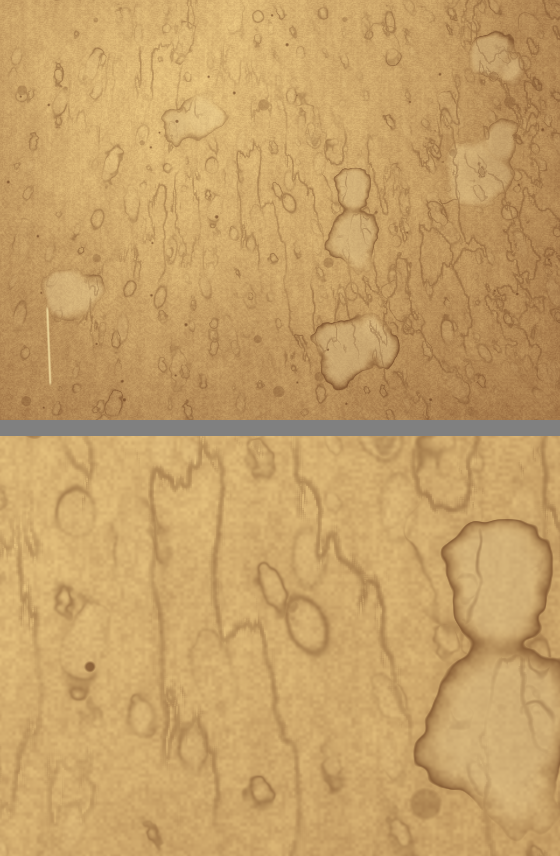
Top: the whole. Bottom: its middle third, enlarged.
A Shadertoy shader for this texture:

```glsl
// Old stained paper: a warm uneven glow, a few large pale stains with ragged
// dark rims, many faint small rings leaning in a fan, thin creases, specks
// and fine grain. Ink and paleness are gathered first, then coloured.

#define BIG_STAINS 6
#define RIM_INK 0.85
#define RING_INK 0.42
#define CREASE_INK 0.30
#define GRAIN 0.20
#define FAN 0.65
#define GLOW_CENTRE vec2(0.50, 0.82)
#define DARK_PAPER vec3(0.60, 0.42, 0.25)
#define LIGHT_PAPER vec3(0.91, 0.77, 0.50)
#define PALE_STAIN vec3(0.90, 0.80, 0.59)
#define BROWN_INK vec3(0.37, 0.20, 0.09)

float hash(vec2 p) {
    return fract(sin(dot(p, vec2(127.1, 311.7))) * 43758.5453);
}

float noise(vec2 p) {
    vec2 i = floor(p), f = fract(p);
    f = f * f * (3.0 - 2.0 * f);
    return mix(mix(hash(i), hash(i + vec2(1, 0)), f.x),
               mix(hash(i + vec2(0, 1)), hash(i + vec2(1, 1)), f.x), f.y);
}

float fbm(vec2 p) {
    float sum = 0.0, amp = 0.5;
    for (int i = 0; i < 4; i++) {
        sum += amp * noise(p);
        p = 2.03 * p + 17.3;
        amp *= 0.5;
    }
    return sum / 0.9375;
}

// Rotation that lays the y axis along the fan of streaks
mat2 lean(float angle) {
    float c = cos(angle), s = sin(angle);
    return mat2(c, -s, s, c);
}

// Approximate signed distance to an uneven oval
float oval(vec2 p, vec2 radii, float seed) {
    float wobble = 0.65 * (noise(1.3 * p / radii.x + seed) - 0.5);
    float ragged = 0.007 * (noise(p * 95.0 + seed) - 0.5);
    return (length(p / radii) - 1.0 - wobble) * radii.x + ragged;
}

float smoothMin(float a, float b, float k) {
    float h = max(k - abs(a - b), 0.0) / k;
    return min(a, b) - 0.25 * h * h * k;
}

// Large two-lobed stains, spread evenly by a low-discrepancy sequence
void bigStains(vec2 q, float aspect, float soft, inout float ink, inout float pale) {
    for (int i = 1; i <= BIG_STAINS; i++) {
        float id = float(i);
        vec2 centre = fract(vec2(0.10, 0.02) + id * vec2(0.7549, 0.5698));
        vec2 p = q - centre * vec2(aspect, 1.0);
        float r = mix(0.042, 0.080, hash(vec2(id, 3.0)));
        float turn = 6.2832 * hash(vec2(id, 5.0));
        vec2 lobe = vec2(cos(turn), sin(turn)) * r * mix(0.5, 1.7, hash(vec2(id, 8.0)));
        float d = smoothMin(oval(p, vec2(r, 1.15 * r), id * 7.1),
                            oval(p - lobe, vec2(0.75 * r, 0.85 * r), id * 4.7), 0.02);
        float inside = smoothstep(soft, -soft, d);
        float depth = max(-d, 0.0);
        float patchy = mix(0.25, 1.0, smoothstep(0.25, 0.65, noise(p * 13.0 + id)));
        float rim = 0.75 * exp(-depth / 0.0045) + 0.30 * exp(-depth / 0.015);
        float strength = mix(0.5, 1.0, hash(vec2(id, 11.0)));
        ink = max(ink, RIM_INK * strength * patchy * inside * rim);
        ink = max(ink, 0.10 * patchy * exp(-max(d, 0.0) / 0.008));
        pale = max(pale, smoothstep(0.002, -0.025, d) * mix(0.6, 0.95, strength));
    }
}

// Scattered faint rings, one per cell, denser towards the right
void smallRings(vec2 q, float cells, inout float ink, inout float pale) {
    for (int k = 0; k < 9; k++) {
        vec2 cell = floor(q * cells) + vec2(k % 3 - 1, k / 3 - 1);
        vec2 key = cell + cells * 3.7;
        vec2 centre = (cell + 0.2 + 0.6 * vec2(hash(key), hash(key + 31.0))) / cells;
        if (hash(key + 57.0) > 0.32 + 0.30 * centre.x) continue;
        float angle = FAN * (centre.x - 0.45) + 0.6 * (hash(key + 73.0) - 0.5);
        vec2 p = lean(angle) * (q - centre);
        float r = mix(0.08, 0.19, hash(key + 91.0)) / cells;
        float d = oval(p, r * vec2(1.0, mix(1.0, 2.7, hash(key + 113.0))), hash(key) * 40.0);
        float patchy = mix(0.2, 1.0, smoothstep(0.25, 0.7, noise(q * 26.0 + 9.0)));
        float strength = RING_INK * patchy * mix(0.35, 1.0, hash(key + 131.0));
        ink = max(ink, strength * (0.8 * exp(-d * d / 0.000005) + 0.2 * exp(-abs(d) / 0.006)));
        pale = max(pale, 0.20 * hash(key + 151.0) * smoothstep(0.002, -0.006, d));
    }
}

// Round spots, at most one per cell
float specks(vec2 q, float cells, float size, float chance, float soft) {
    vec2 cell = floor(q * cells), key = cell + cells * 5.3;
    vec2 centre = (cell + 0.25 + 0.5 * vec2(hash(key), hash(key + 19.0))) / cells;
    float r = size * mix(0.4, 1.0, hash(key + 37.0));
    return step(hash(key + 53.0), chance) * smoothstep(soft, -soft, length(q - centre) - r);
}

void mainImage(out vec4 fragColor, in vec2 fragCoord) {
    vec2 q = fragCoord / iResolution.y;
    float aspect = iResolution.x / iResolution.y;
    float soft = 0.0008 + 0.7 / iResolution.y;
    float ink = 0.0, pale = 0.0;

    bigStains(q, aspect, soft, ink, pale);
    smallRings(q, 6.0, ink, pale);
    smallRings(q, 11.0, ink, pale);
    smallRings(q, 19.0, ink, pale);

    // Creases: thin contours of noise stretched along the fan
    vec2 flow = lean(FAN * (q.x - 0.45)) * q + 0.02 * fbm(q * 22.0);
    float field = fbm(flow * vec2(17.0, 6.0));
    float away = abs(field - 0.5) / max(fwidth(field) * iResolution.y, 2.0);
    float where = smoothstep(0.45, 0.7, fbm(q * 5.0 + 4.0) + 0.18 * (q.x - 0.6));
    ink = max(ink, CREASE_INK * where * exp(-away * away / 0.000006));

    // Translucent spots and dark specks
    ink = max(ink, 0.24 * specks(q, 7.0, 0.014, 0.22, 0.002));
    ink = max(ink, 0.60 * specks(q, 15.0, 0.004, 0.13, soft));

    // Paper: glow, clouds, fibres and grain
    vec2 fromGlow = (q - GLOW_CENTRE) * vec2(1.25, 1.15);
    float tone = 0.06 + 0.82 * exp(-dot(fromGlow, fromGlow));
    tone += 0.22 * (fbm(q * 5.0) - 0.5) + 0.20 * (fbm(flow * vec2(48.0, 20.0)) - 0.5);
    tone += GRAIN * (noise(q * 360.0) - 0.5) + 0.6 * GRAIN * (noise(q * 150.0) - 0.5);
    vec3 color = mix(DARK_PAPER, LIGHT_PAPER, clamp(tone + 0.16 * pale, -0.15, 1.1));
    color = mix(color, PALE_STAIN, 0.42 * pale);
    color = mix(color, BROWN_INK, ink);

    // One fine bright scratch
    float scratch = abs(q.x - 0.116 + 0.04 * (q.y - 0.18));
    float span = smoothstep(0.08, 0.09, q.y) * smoothstep(0.275, 0.26, q.y);
    color = mix(color, vec3(0.96, 0.88, 0.64), 0.8 * span * smoothstep(2.0 * soft, 0.0, scratch));

    fragColor = vec4(color, 1.0);
}
```
